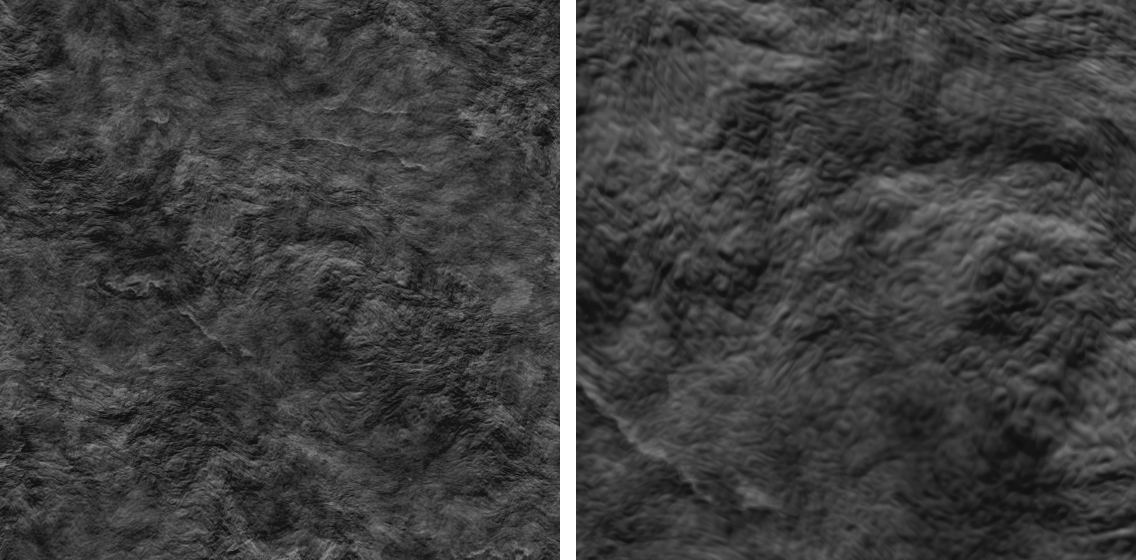
Left: the whole. Right: its middle third, enlarged.
Reproduce this texture procedurally as a three.js fragment shader.

```glsl
// Dark weathered rock face: lumpy, creased, gritty stone lit from the upper left.
// A gently bent billow height field gives the relief; broad noise varies its tone,
// and masks add worn hollows, pale mineral crusts, veins and broken ledges.
varying vec2 vUv;

float hash(vec2 p) {
  vec3 q = fract(vec3(p.xyx) * 0.1031);
  q += dot(q, q.yzx + 33.33);
  return fract((q.x + q.y) * q.z);
}

// Dot product of a random unit gradient with the offset from its lattice corner
float corner(vec2 cell, vec2 offset) {
  float angle = 6.2832 * hash(cell);
  return dot(vec2(cos(angle), sin(angle)), offset);
}

float noise(vec2 p) {
  vec2 i = floor(p), f = fract(p);
  vec2 u = f * f * f * (f * (f * 6.0 - 15.0) + 10.0);
  vec2 e = vec2(1.0, 0.0);
  float low = mix(corner(i, f), corner(i + e, f - e), u.x);
  float high = mix(corner(i + e.yx, f - e.yx), corner(i + 1.0, f - 1.0), u.x);
  return 1.6 * mix(low, high, u.y);
}

const mat2 OCTAVE = mat2(1.6, 1.2, -1.2, 1.6);

float fbm(vec2 p) {
  float sum = 0.0, amp = 0.5;
  for (int i = 0; i < 5; i++) {
    sum += amp * noise(p);
    p = OCTAVE * p + 13.7;
    amp *= 0.55;
  }
  return sum;
}

// Rounded lumps separated by sharp creases, with a little plain roughness
float rockHeight(vec2 p) {
  float sum = 0.0, amp = 0.5;
  p *= vec2(8.0, 10.0);
  for (int i = 0; i < 5; i++) {
    float n = noise(p);
    sum += amp * mix(abs(n), 0.5 * n + 0.3, 0.35);
    p = OCTAVE * p + 7.3;
    amp *= 0.6;
  }
  return sum;
}

void main() {
  vec2 uv = vUv + 3.0;

  // Bend the surface smoothly and tilt its grain slightly down to the right
  vec2 bend = vec2(noise(uv * 4.0), noise(uv * 4.0 + 17.0));
  vec2 crumple = vec2(noise(uv * 12.0 + 31.0), noise(uv * 12.0 + 57.0));
  vec2 p = uv + 0.03 * bend + 0.010 * crumple;
  p = mat2(0.96, 0.28, -0.28, 0.96) * p;

  // Directional relief, stronger in craggy regions than in worn ones
  vec2 toLight = 0.0012 * vec2(-0.5, 0.87);
  float height = rockHeight(p);
  float slope = rockHeight(p - toLight) - rockHeight(p + toLight);
  float craggy = smoothstep(-0.22, 0.22, fbm(uv * 3.0 + 41.0));
  float hollow = smoothstep(0.32, 0.44, noise(p * vec2(5.0, 8.0) + 5.0) + 0.3 * fbm(p * 12.0));
  float relief = 2.3 * slope * mix(0.65, 1.3, craggy) * (1.0 - 0.35 * hollow);

  // Broad staining, finer mottling and dark creases
  float broad = fbm(uv * 2.6 + 8.0);
  float mottle = fbm(p * 25.0 + 3.0);
  float crease = 1.0 - smoothstep(0.20, 0.36, height);
  float tone = 0.247 + 0.11 * broad + 0.14 * mottle + relief;
  tone -= 0.05 * crease * mix(0.5, 1.0, craggy);
  tone -= 0.05 * hollow;

  // Pale crumbly crusts with ragged outlines
  float crustZone = smoothstep(0.06, 0.30, fbm(uv * 3.2 + 63.0));
  float crust = crustZone * smoothstep(0.06, 0.16, fbm(p * 18.0 + 29.0));
  tone += 0.10 * crust;

  // Thin wandering veins near the crusts
  float veinLine = 1.0 - smoothstep(0.0, 0.07, abs(fbm(p * 11.0 + 52.0)));
  tone += 0.06 * veinLine * crustZone * smoothstep(-0.1, 0.25, noise(uv * 17.0));

  // Broken ledges: a crumbling bright lip above a soft shadow
  float strata = uv.y * 5.0 - uv.x * 0.7 + 1.1 * noise(uv * 2.7 + 71.0)
               + 0.4 * fbm(uv * 9.0 + 19.0);
  float layer = fract(strata);
  float broken = smoothstep(0.2, 0.4, noise(uv * vec2(4.5, 6.0) + 90.0) + 0.4 * mottle);
  float lip = smoothstep(0.0, 0.015, layer) * (1.0 - smoothstep(0.03, 0.08, layer));
  float shade = smoothstep(0.78, 0.97, layer) * (1.0 - smoothstep(0.985, 1.0, layer));
  tone += broken * (0.11 * lip * smoothstep(-0.2, 0.15, mottle) - 0.08 * shade);

  // Fine mineral grain, with deep shadows and highlights eased off
  tone += 0.04 * noise(uv * 180.0);
  tone = max(tone, 0.065 + 0.25 * tone);
  tone = min(tone, 0.30 + 0.4 * tone);

  gl_FragColor = vec4(vec3(clamp(tone, 0.04, 0.62)), 1.0);
}
```
